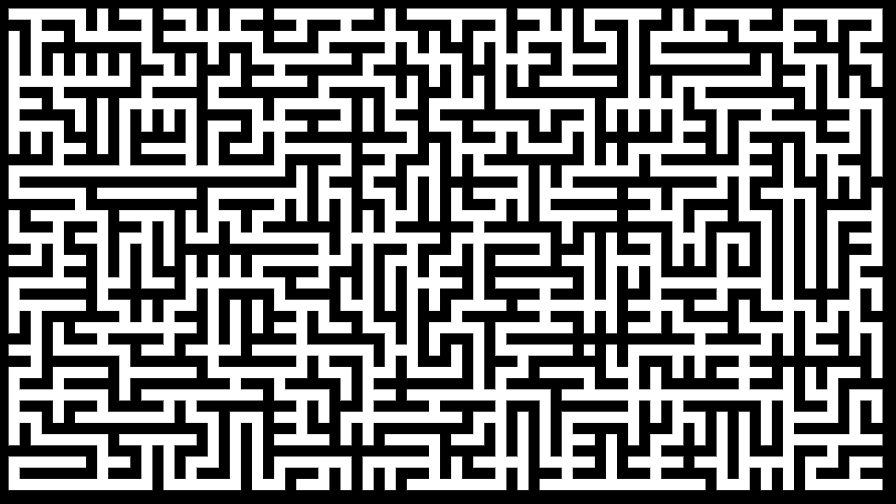
A WebGL 1 fragment shader for this pattern:

```glsl
precision highp float;
// Draws a black and white maze: every inner pillar grows one wall to a neighbour.

#define GRID vec2(40.0, 22.0)     // corridor cells across and up
#define SPAN vec2(40.5, 22.5)     // canvas size in cells
#define ORIGIN vec2(0.14, 0.37)   // lower left pillar, in cells
#define HALF_WALL 0.25            // half wall thickness, in cells
#define SEED 17.0
#define WALL_COLOR vec3(0.0)
#define PATH_COLOR vec3(1.0)

uniform vec2 u_resolution;

float hash(vec2 p) {
  vec3 q = fract(vec3(p.xyx + SEED) * vec3(0.1031, 0.1030, 0.0973));
  q += dot(q, q.yzx + 33.33);
  return fract((q.x + q.y) * q.z);
}

// Unit vector after a whole number of quarter turns
vec2 compass(float turns) {
  return floor(vec2(cos(turns * 1.5708), sin(turns * 1.5708)) + 0.5);
}

bool isInner(vec2 pillar) {
  return all(greaterThan(pillar, vec2(0.5))) && all(lessThan(pillar, GRID - 0.5));
}

// Free random choice; border pillars grow nothing
vec2 freeGrowth(vec2 pillar) {
  if (!isInner(pillar)) return vec2(0.0);
  return compass(floor(hash(pillar) * 4.0));
}

// Odd pillars choose freely; even ones avoid doubled walls and sealed cells
vec2 growth(vec2 pillar) {
  vec2 dir = freeGrowth(pillar);
  if (!isInner(pillar) || mod(pillar.x + pillar.y, 2.0) > 0.5) return dir;

  float turns = floor(hash(pillar) * 4.0);
  float spin = hash(pillar + 71.0) < 0.5 ? -1.0 : 1.0;
  for (int i = 0; i < 4; i++) {
    dir = compass(turns + spin * float(i));
    vec2 next = freeGrowth(pillar + dir);
    bool doubled = dot(next, dir) < -0.5;
    bool sealed = dot(freeGrowth(pillar + next), next) < -0.5;
    if (!doubled && !sealed) break;
  }
  return dir;
}

// Signed distance to the nearest wall, in cells
float wallDistance(vec2 p) {
  vec2 pillar = floor(p + 0.5);
  vec2 local = p - pillar;
  vec2 own = growth(pillar);
  float dist = max(abs(local.x), abs(local.y)) - HALF_WALL;

  // Walls shared with the four neighbours
  for (int i = 0; i < 4; i++) {
    vec2 dir = compass(float(i));
    if (dot(own, dir) > 0.5 || dot(growth(pillar + dir), dir) < -0.5) {
      float across = abs(dot(local, vec2(-dir.y, dir.x)));
      float behind = -dot(local, dir);
      dist = min(dist, max(across, behind) - HALF_WALL);
    }
  }

  // Solid outer frame
  vec2 inset = min(p, GRID - p) - HALF_WALL;
  return min(dist, min(inset.x, inset.y));
}

void main() {
  vec2 p = gl_FragCoord.xy / u_resolution * SPAN - ORIGIN;
  float pixelsPerCell = u_resolution.y / SPAN.y;
  float path = clamp(wallDistance(p) * pixelsPerCell + 0.5, 0.0, 1.0);
  gl_FragColor = vec4(mix(WALL_COLOR, PATH_COLOR, path), 1.0);
}
```
